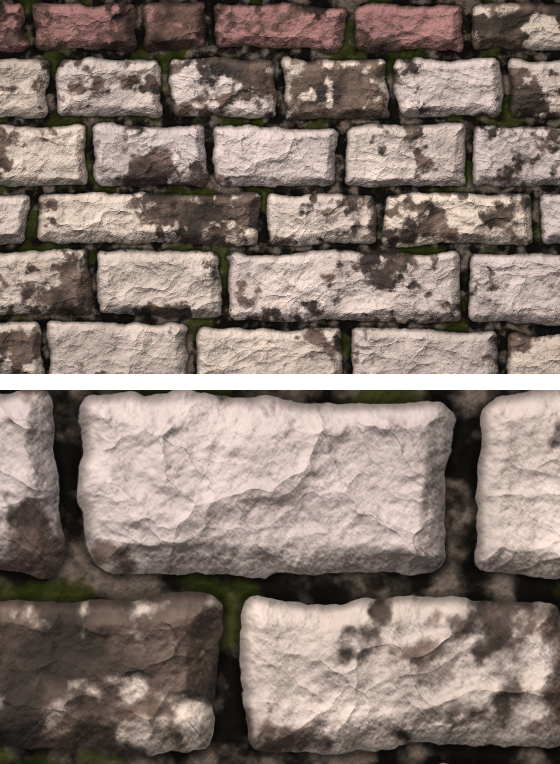
Top, the full canvas; bottom, a detail of the centre.
A Shadertoy shader for this texture:

```glsl
// Weathered dry wall of rough-hewn cream and pink stones in six courses with dark mossy mortar.
#define HALF_GAP 0.0095    // half the mortar width, in canvas heights
#define ROUNDING 0.017     // corner radius of a stone
#define RAGGED 0.020       // roughness of the stone outline
#define CHIP_DEPTH 0.017   // depth of the scalloped tool marks
#define GRAIN_DEPTH 0.010  // depth of the fine grain
#define STAIN 0.82         // strength of the dark weathering

// Each course: top edge, first joint, joint pitch, shift of the joints after the first
const vec4 COURSES[6] = vec4[6](
    vec4(0.000, 0.375, 0.296, -0.113), vec4(0.146, 0.143, 0.302, 0.004),
    vec4(0.326, 0.239, 0.339, -0.014), vec4(0.508, 0.089, 0.443, 0.170),
    vec4(0.664, 0.252, 0.515, -0.165), vec4(0.865, 0.123, 0.405, -0.018));

const vec3 CREAM = vec3(0.83, 0.75, 0.68);
const vec3 GREY = vec3(0.76, 0.69, 0.67);
const vec3 PINK = vec3(0.62, 0.45, 0.43);
const vec3 SOOT = vec3(0.12, 0.10, 0.09);
const vec3 BROWN = vec3(0.38, 0.30, 0.26);
const vec3 MORTAR_DARK = vec3(0.07, 0.06, 0.05);
const vec3 MORTAR_LIGHT = vec3(0.40, 0.35, 0.31);
const vec3 MOSS = vec3(0.17, 0.19, 0.06);

float hash(vec2 p) {
    vec3 q = fract(p.xyx * 0.1031);
    q += dot(q, q.yzx + 33.33);
    return fract((q.x + q.y) * q.z);
}

float noise(vec2 p) {
    vec2 i = floor(p), f = fract(p);
    f = f * f * (3.0 - 2.0 * f);
    return mix(mix(hash(i), hash(i + vec2(1, 0)), f.x),
               mix(hash(i + vec2(0, 1)), hash(i + vec2(1, 1)), f.x), f.y);
}

float fbm(vec2 p) {
    float sum = 0.0, amp = 0.516;
    for (int i = 0; i < 5; i++) {
        sum += amp * noise(p);
        p = mat2(1.6, 1.2, -1.2, 1.6) * p + 7.3;
        amp *= 0.5;
    }
    return sum;
}

// Shallow bowls that meet in sharp ridges
float scallops(vec2 p) {
    vec2 cell = floor(p);
    float nearest = 4.0;
    for (int y = -1; y <= 1; y++)
    for (int x = -1; x <= 1; x++) {
        vec2 c = cell + vec2(x, y);
        vec2 d = c + vec2(hash(c), hash(c + 57.0)) - p;
        nearest = min(nearest, dot(d, d));
    }
    return nearest;
}

// Signed distance to the stone around p (x), its joint number (y) and course (z)
vec3 stoneAt(vec2 p) {
    p += 0.014 * (vec2(noise(p * 9.0), noise(p * 9.0 + 31.0)) - 0.5);
    p.y -= 0.036 * (p.x / 1.5 - 0.5) * smoothstep(0.70, 0.87, p.y);
    int row = 0;
    for (int i = 1; i < 6; i++) if (p.y > COURSES[i].x) row = i;
    vec4 course = COURSES[row];
    float bottom = row < 5 ? COURSES[row + 1].x : 1.045;
    vec2 center = vec2(0.0, 0.5 * (course.x + bottom));

    // Find the joints on both sides
    float left = -9.0, right = 9.0, id = 0.0;
    for (int k = -2; k < 7; k++) {
        float n = float(k);
        float joint = course.y + course.z * n + (k > 0 ? course.w / (n * n) : 0.0);
        joint += (hash(vec2(n + 9.0, row)) - 0.5) * 0.2 * (p.y - center.y);
        if (joint < p.x) { left = joint; id = n; }
        else right = min(right, joint);
    }
    center.x = 0.5 * (left + right);
    float gap = HALF_GAP + 0.005 * hash(vec2(id + 4.0, row + 20));
    vec2 halfSize = 0.5 * vec2(right - left, bottom - course.x) - gap;
    vec2 q = abs(p - center) - halfSize + ROUNDING;
    float d = length(max(q, 0.0)) + min(max(q.x, q.y), 0.0) - ROUNDING;
    d += RAGGED * (fbm(p * 24.0) - 0.5);
    return vec3(d, id, float(row));
}

// Height of the wall surface
float relief(vec2 p) {
    vec3 stone = stoneAt(p);
    float body = smoothstep(-0.004, 0.028, -stone.x);
    vec2 q = p * vec2(10.0, 14.0) + stone.yz * 5.7;
    q += 1.3 * vec2(fbm(q * 0.9), fbm(q * 0.9 + 19.0));
    float chips = scallops(q) + 0.35 * scallops(q * 2.3);
    return 0.014 * body + CHIP_DEPTH * chips * body + GRAIN_DEPTH * fbm(p * 34.0);
}

void mainImage(out vec4 fragColor, in vec2 fragCoord) {
    vec2 p = fragCoord / iResolution.y;
    p.y = 1.0 - p.y;   // courses run from the top down
    vec3 stone = stoneAt(p);
    float d = stone.x, aa = 1.0 / iResolution.y;
    float seed = hash(stone.yz + 13.0);

    // Light from the upper left
    vec2 e = vec2(0.0016, 0.0);
    float h = relief(p);
    vec2 slope = vec2(relief(p + e.xy) - h, relief(p + e.yx) - h) / e.x;
    vec3 light = normalize(vec3(-0.35, -0.60, 0.80));
    float lit = max(dot(normalize(vec3(-slope, 1.0)), light), 0.0) / light.z;
    float shade = 0.38 + 0.62 * min(lit, 1.4);

    // Stone face with weathering that varies from stone to stone
    float fine = fbm(p * 42.0 + 5.0);
    float broad = fbm(p * vec2(6.0, 9.0) + seed * 40.0);
    bool pinkStone = stone.z < 0.5 && stone.y < 2.5;
    vec3 face = pinkStone ? PINK : mix(CREAM, GREY, seed);
    face *= 0.86 + 0.28 * fbm(p * 11.0 + 3.0);
    float threshold = mix(0.66, 0.46, hash(stone.yz + 71.0)) - (pinkStone ? 0.06 : 0.0);
    float stain = smoothstep(-0.03, 0.11, broad + 0.5 * (fine - 0.5) - threshold);
    face = mix(face, mix(SOOT, BROWN, smoothstep(0.3, 0.7, fbm(p * 16.0))), STAIN * stain);
    face *= mix(0.60, 1.0, smoothstep(0.0, 0.012, -d)) * shade;

    // Gritty mortar, deep crevices and moss
    float grit = smoothstep(0.38, 0.72, fbm(p * 38.0 + 11.0));
    vec3 mortar = mix(MORTAR_DARK, MORTAR_LIGHT, grit);
    mortar = mix(mortar, MOSS, 0.8 * smoothstep(0.56, 0.68, fbm(p * 13.0 + 27.0)));
    mortar *= (0.55 + 0.45 * smoothstep(0.0, 0.010, d)) * shade;

    vec3 color = mix(face, mortar, smoothstep(-aa, aa, d));
    vec2 fromCenter = fragCoord / iResolution.xy - 0.5;
    color *= 1.04 - 0.35 * dot(fromCenter, fromCenter);
    fragColor = vec4(color, 1.0);
}
```
